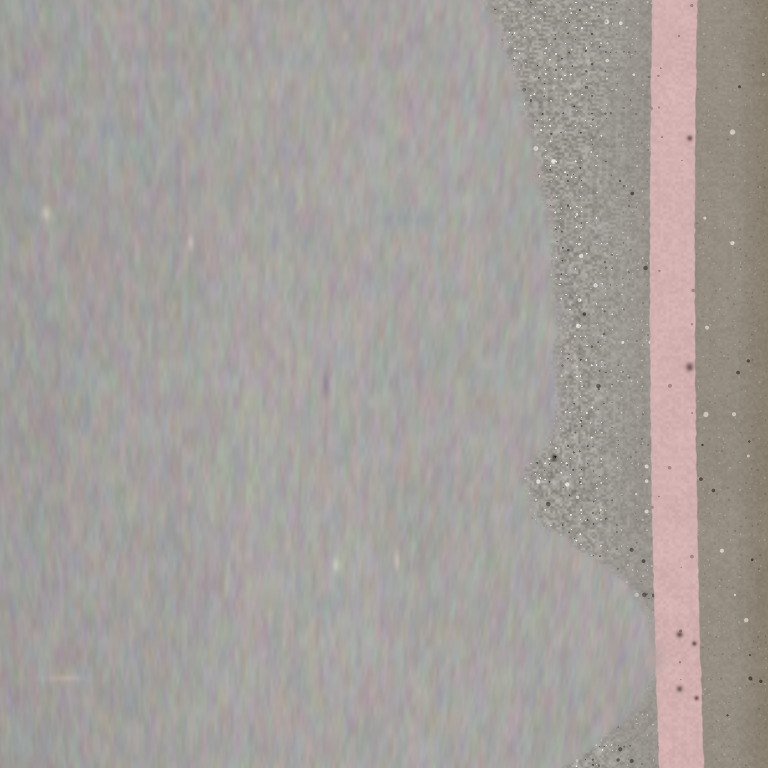
Give the GLSL for this texture, as a three.js fragment shader.

```glsl
// Grey asphalt with a smeared left side, gritty right side and a pale pink painted stripe
#define STRIPE_HALF 0.0293
#define STREAK_FREQ vec2(150.0, 42.0)
#define GRIT_FREQ 330.0
#define STREAK_GAIN 0.075
#define CHROMA_GAIN 0.055
#define GRIT_GAIN 0.26
#define PINK vec3(0.825, 0.692, 0.690)
#define SMOOTH_GREY vec3(0.654, 0.644, 0.634)
#define GRIT_GREY vec3(0.612, 0.597, 0.575)
#define VERGE_BROWN vec3(0.580, 0.550, 0.505)

varying vec2 vUv;

float hash(vec2 p) {
  return fract(sin(dot(p, vec2(127.1, 311.7))) * 43758.5453);
}

float noise(vec2 p) {
  vec2 i = floor(p);
  vec2 f = fract(p);
  f = f * f * (3.0 - 2.0 * f);
  return mix(mix(hash(i), hash(i + vec2(1.0, 0.0)), f.x),
             mix(hash(i + vec2(0.0, 1.0)), hash(i + vec2(1.0, 1.0)), f.x), f.y);
}

float fbm(vec2 p) {
  float sum = 0.0;
  float amp = 0.5;
  for (int i = 0; i < 4; i++) {
    sum += amp * noise(p);
    p = p * 2.03 + 17.3;
    amp *= 0.5;
  }
  return sum / 0.9375;
}

// Soft elliptical spot
float spot(vec2 p, vec2 center, vec2 radius) {
  vec2 d = (p - center) / radius;
  return exp(-dot(d, d));
}

// Random round specks, at most one per cell
float specks(vec2 p, float cells, float density, float seed) {
  vec2 q = p * cells;
  vec2 id = floor(q) + seed;
  vec2 jitter = 0.3 + 0.4 * vec2(hash(id + 3.1), hash(id + 7.7));
  float radius = mix(0.10, 0.28, hash(id + 11.3));
  float d = length(fract(q) - jitter);
  return step(1.0 - density, hash(id)) * (1.0 - smoothstep(radius * 0.5, radius, d));
}

// Right limit of the smeared area: a wide arc above, a narrow bulge below
float smearEdge(float y) {
  float arc = 0.73 - 0.4 * (y - 0.52) * (y - 0.52);
  arc -= 0.036 * exp(-pow((y - 0.375) / 0.05, 2.0));
  float bulge = 0.858 - 5.3 * (y - 0.15) * (y - 0.15);
  return max(arc, bulge);
}

vec3 smearedGrey(vec2 p) {
  vec2 q = vec2(p.x + p.y * mix(0.05, -0.16, p.x), p.y);
  vec2 s = q * STREAK_FREQ;
  float streak = 0.6 * noise(s) + 0.4 * noise(s * 1.9 + 31.0) - 0.5;
  vec3 tint = vec3(noise(s * 0.8 + 51.0), noise(s * 0.8 + 83.0), noise(s * 0.8 + 119.0)) - 0.5;
  tint -= dot(tint, vec3(0.333));
  vec3 col = SMOOTH_GREY - vec3(0.032, 0.030, 0.026) * (1.0 - smoothstep(0.02, 0.4, p.x));
  col += 0.035 * (fbm(vec2(p.x * 13.0, p.y * 4.0)) - 0.5);
  col += STREAK_GAIN * streak + CHROMA_GAIN * tint;
  // Faint drawn-out marks
  col -= vec3(0.10, 0.10, 0.06) * spot(p, vec2(0.424, 0.499), vec2(0.005, 0.017));
  float pale = spot(p, vec2(0.437, 0.264), vec2(0.004, 0.008))
             + spot(p, vec2(0.517, 0.270), vec2(0.004, 0.013))
             + spot(p, vec2(0.248, 0.684), vec2(0.004, 0.009))
             + spot(p, vec2(0.060, 0.722), vec2(0.007, 0.009));
  col += vec3(0.11, 0.10, 0.07) * pale;
  col += vec3(0.07, 0.04, 0.05) * spot(p, vec2(0.085, 0.117), vec2(0.025, 0.004));
  return col;
}

vec3 grittyGrey(vec2 p, float side) {
  float verge = smoothstep(-0.01, 0.01, side);
  float rough = mix(mix(0.45, 1.0, smoothstep(0.05, 0.13, -side)), 0.25, verge);
  float grit = 0.6 * noise(p * GRIT_FREQ) + 0.4 * noise(p * GRIT_FREQ * 0.53 + 9.0) - 0.5;
  vec3 col = mix(GRIT_GREY, VERGE_BROWN, verge);
  col -= vec3(0.045, 0.050, 0.060) * smoothstep(0.95, 1.0, p.x);
  col -= vec3(0.018, 0.020, 0.024) * smoothstep(0.09, 0.03, -side) * (1.0 - verge);
  col += 0.03 * (fbm(p * 16.0) - 0.5) + GRIT_GAIN * rough * grit;
  col += 0.28 * rough * specks(p, 150.0, 0.16, 5.0);
  col -= 0.24 * rough * specks(p, 125.0, 0.12, 41.0);
  col += 0.24 * specks(p, 55.0, 0.06, 77.0) - 0.25 * specks(p, 65.0, 0.05, 93.0);
  return col - 0.30 * spot(p, vec2(0.722, 0.404), vec2(0.004));
}

vec3 paintedPink(vec2 p) {
  vec3 col = PINK + 0.035 * (fbm(p * 24.0) - 0.5) + 0.05 * (noise(p * 260.0) - 0.5);
  float dirt = spot(p, vec2(0.898, 0.522), vec2(0.005)) + spot(p, vec2(0.898, 0.820), vec2(0.0035))
             + spot(p, vec2(0.885, 0.174), vec2(0.004)) + spot(p, vec2(0.904, 0.162), vec2(0.003))
             + spot(p, vec2(0.885, 0.103), vec2(0.004)) + spot(p, vec2(0.907, 0.091), vec2(0.003));
  return col - vec3(0.38, 0.34, 0.33) * dirt - 0.18 * specks(p, 75.0, 0.06, 23.0);
}

void main() {
  vec2 p = vUv;
  float center = 0.8875 + p.y * (0.0277 * p.y - 0.0365);
  float side = p.x - center;
  float wobble = 0.0016 * (noise(vec2(p.y * 140.0, 4.0)) - 0.5);
  float stripe = 1.0 - smoothstep(-0.0013, 0.0013, abs(side) - STRIPE_HALF - wobble);

  // Ragged, softened limit between smear and grit
  float limit = smearEdge(p.y) + 0.022 * (fbm(p * 28.0) - 0.5);
  float smear = 1.0 - smoothstep(-0.014, 0.012, p.x - limit);

  vec3 col = mix(grittyGrey(p, side), smearedGrey(p), smear);
  col = mix(col, paintedPink(p), stripe);
  // Paint rubbed off where the smear meets the stripe
  col = mix(col, vec3(0.72, 0.645, 0.635), 0.75 * spot(p, vec2(0.853, 0.140), vec2(0.013, 0.018)));
  gl_FragColor = vec4(clamp(col, 0.0, 1.0), 1.0);
}
```
